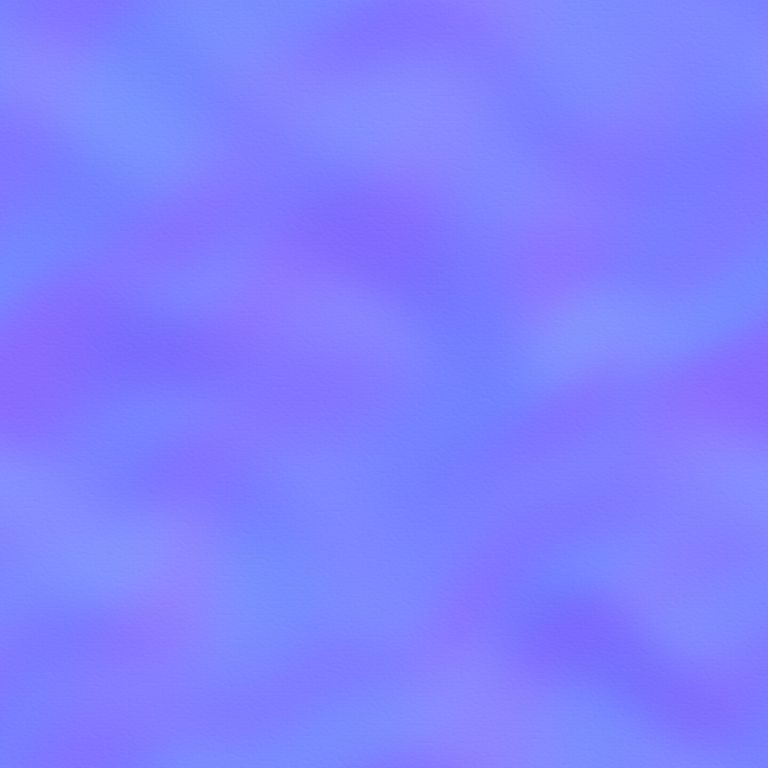
Give the GLSL for this texture map, as a WebGL 2 fragment shader.

```glsl
#version 300 es
precision highp float;
// Tangent-space normal map of softly rolling, finely pebbled leather.
// Broad folds sum the slopes of whole-number sine waves on a bent domain;
// the grain is smooth cellular noise. Both wrap, so the map tiles.

uniform vec2 u_resolution;
out vec4 fragColor;

const float TAU = 6.2831853;

vec2 hash2(vec2 cell) {
    vec3 h = fract(cell.xyx * vec3(0.1031, 0.1030, 0.0973));
    h += dot(h, h.yzx + 33.33);
    return fract((h.xx + h.yz) * h.zy);
}

// Periodic bend that turns straight wave fronts into irregular folds.
vec2 bend(vec2 uv, float amount) {
    vec2 wide = sin(TAU * vec2(uv.x + 2.0 * uv.y, 2.0 * uv.x - uv.y) + vec2(0.7, 2.9));
    vec2 tight = sin(TAU * vec2(3.0 * uv.y - uv.x, 3.0 * uv.x + 2.0 * uv.y) + vec2(4.1, 1.3));
    return uv + amount * (wide + 0.5 * tight);
}

// Slope of many sine waves, fading towards the short ones; the range of
// wave vectors favours folds that climb from lower left to upper right.
vec2 foldSlope(vec2 uv, float seed) {
    vec2 slope = vec2(0.0);
    for (int y = 1; y <= 6; y++) {
        for (int x = -5; x <= 3; x++) {
            vec2 wave = vec2(x, y);
            float phase = hash2(wave + seed).x;
            float fade = pow(3.0 + dot(wave, wave), -1.25);
            slope += wave * fade * cos(TAU * (dot(wave, uv) + phase));
        }
    }
    return slope;
}

// Eases off the steepest slopes so that no fold stands out.
vec2 softLimit(vec2 slope, float strength) {
    return slope * inversesqrt(1.0 + strength * dot(slope, slope));
}

// Smoothly blended offset from the nearest pebble centre: the slope of its dome.
vec2 pebbleSlope(vec2 uv, vec2 count, float sharpness) {
    vec2 p = uv * count;
    vec2 base = floor(p);
    vec2 total = vec2(0.0);
    float weightSum = 0.0;
    for (int y = -1; y <= 1; y++) {
        for (int x = -1; x <= 1; x++) {
            vec2 cell = base + vec2(x, y);
            vec2 centre = cell + 0.1 + 0.8 * hash2(mod(cell, count) + 5.0);
            vec2 offset = p - centre;
            float weight = exp(-sharpness * dot(offset, offset));
            total += weight * offset;
            weightSum += weight;
        }
    }
    return total / weightSum;
}

// Packs a slope, given in colour units, as a unit normal.
vec3 packNormal(vec2 slope) {
    vec2 xy = 2.0 * slope;
    float z = sqrt(max(1.0 - dot(xy, xy), 0.0));
    return 0.5 + 0.5 * vec3(xy, z);
}

void main() {
    vec2 uv = gl_FragCoord.xy / u_resolution;

    vec2 folds = softLimit(foldSlope(bend(uv, 0.02), 23.0), 0.6) * vec2(0.072, 0.090);
    vec2 grain = pebbleSlope(uv, vec2(180.0, 216.0), 8.0) * vec2(0.024, 0.027);

    fragColor = vec4(packNormal(folds + grain), 1.0);
}
```
